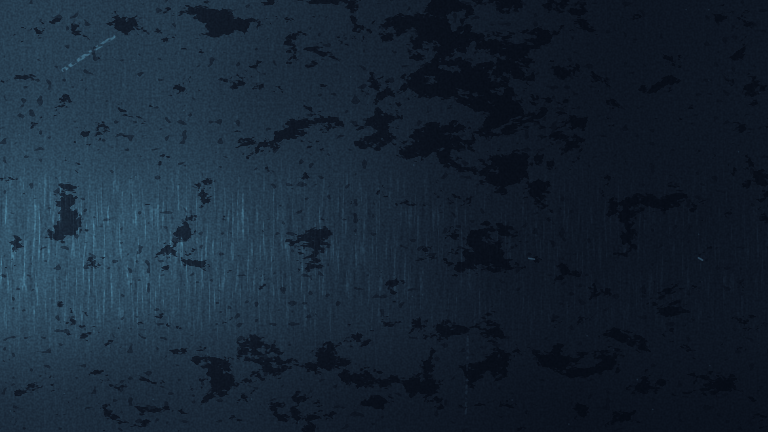
Reproduce this texture procedurally as a Shadertoy shader.

```glsl
// Worn blue metal: a cool light from the left falls off across a brushed plate.
// Rough gradient noise, thresholded by soft density pools, makes lacy corrosion;
// stretched noise makes vertical brushing, with grain, scratches and flecks on top.

#define SHADOW vec3(0.020, 0.042, 0.078)
#define LIGHT vec3(0.245, 0.405, 0.495)
#define AMBIENT 0.15
#define KEY 0.41
#define GLOW 0.27
#define STAIN_SCALE 11.0
#define STAIN_BIAS -0.33
#define STAIN_DEPTH 0.54
#define ROUGHNESS 0.70
#define BRUSH_FREQ 120.0
#define BRUSH_GAIN 0.42
#define GRAIN 0.17

float hash(vec2 p) {
    vec3 q = fract(vec3(p.xyx) * 0.1031);
    q += dot(q, q.yzx + 33.33);
    return fract((q.x + q.y) * q.z);
}

vec2 gradient(vec2 cell) {
    float a = 6.2832 * hash(cell);
    return vec2(cos(a), sin(a));
}

// Gradient noise, roughly -0.7 to 0.7
float noise(vec2 p) {
    vec2 i = floor(p), f = fract(p);
    vec2 w = f * f * f * (f * (f * 6.0 - 15.0) + 10.0);
    vec2 e = vec2(0.0, 1.0);
    float a = dot(gradient(i), f);
    float b = dot(gradient(i + e.yx), f - e.yx);
    float c = dot(gradient(i + e.xy), f - e.xy);
    float d = dot(gradient(i + e.yy), f - e.yy);
    return mix(mix(a, b, w.x), mix(c, d, w.x), w.y);
}

float fbm(vec2 p) {
    float sum = 0.0, amp = 0.55;
    for (int i = 0; i < 5; i++) {
        sum += amp * noise(p);
        p = mat2(1.6, 1.2, -1.2, 1.6) * p + 17.3;
        amp *= ROUGHNESS;
    }
    return sum;
}

// Soft elliptical pool
float pool(vec2 uv, vec2 centre, vec2 radius) {
    vec2 d = (uv - centre) / radius;
    return exp(-dot(d, d));
}

float segment(vec2 p, vec2 a, vec2 b) {
    vec2 d = b - a;
    return length(p - a - d * clamp(dot(p - a, d) / dot(d, d), 0.0, 1.0));
}

float line(float dist, float width) {
    float aa = 0.7 / iResolution.y;
    return 1.0 - smoothstep(width - aa, width + aa, dist);
}

// Where corrosion gathers
float stainDensity(vec2 uv) {
    float d = 0.44 * pool(uv, vec2(0.62, 0.87), vec2(0.14, 0.23));
    d += 0.30 * pool(uv, vec2(0.67, 0.61), vec2(0.08, 0.10));
    d += 0.30 * pool(uv, vec2(0.42, 0.70), vec2(0.11, 0.06));
    d += 0.26 * pool(uv, vec2(0.29, 0.95), vec2(0.15, 0.08));
    d += 0.34 * pool(uv, vec2(0.12, 0.70), vec2(0.04, 0.025));
    d += 0.36 * pool(uv, vec2(0.248, 0.46), vec2(0.022, 0.10));
    d += 0.40 * pool(uv, vec2(0.418, 0.44), vec2(0.020, 0.07));
    d += 0.32 * pool(uv, vec2(0.085, 0.50), vec2(0.018, 0.08));
    d += 0.30 * pool(uv, vec2(0.62, 0.42), vec2(0.07, 0.06));
    d += 0.26 * pool(uv, vec2(0.84, 0.50), vec2(0.06, 0.06));
    d += 0.27 * pool(uv, vec2(0.97, 0.80), vec2(0.05, 0.20));
    d += 0.30 * pool(uv, vec2(0.42, 0.12), vec2(0.28, 0.10));
    return d + 0.18 * pool(uv, vec2(0.85, 0.20), vec2(0.25, 0.13));
}

void mainImage(out vec4 fragColor, in vec2 fragCoord) {
    vec2 uv = fragCoord / iResolution.xy;
    vec2 p = fragCoord / iResolution.y;

    // Light from the left, fading at the foot of the plate
    float light = AMBIENT + KEY * (1.0 - smoothstep(0.05, 0.80, uv.x));
    light += GLOW * pool(uv, vec2(0.0, 0.42), vec2(0.40, 0.23));
    light *= 0.66 + 0.34 * smoothstep(0.0, 0.32, uv.y);
    light *= 1.0 + 0.15 * noise(p * 3.0 + 40.0);

    // Vertical brushing: soft grooves plus thin bright broken threads
    float band = smoothstep(0.16, 0.34, uv.y) * (1.0 - smoothstep(0.50, 0.64, uv.y));
    float groove = noise(vec2(p.x * BRUSH_FREQ, p.y * 7.0));
    float thread = smoothstep(0.08, 0.42, noise(vec2(p.x * BRUSH_FREQ * 1.4, p.y * 13.0) + 50.0));
    float broken = 0.7 + 1.3 * noise(p * vec2(170.0, 70.0));
    light += BRUSH_GAIN * light * broken * (0.6 * groove + 0.8 * thread - 0.12) * (0.25 + 0.95 * band);

    // Corrosion: ragged lace and small pits
    vec2 q = p * vec2(0.85, 1.3) * STAIN_SCALE;
    q += 0.3 * vec2(noise(q * 0.7 + 5.0), noise(q * 0.7 + 31.0));
    float stain = smoothstep(-0.03, 0.05, fbm(q) + STAIN_BIAS + stainDensity(uv));
    float pits = smoothstep(0.38, 0.48, noise(p * vec2(48.0, 62.0)) + 0.3 * noise(p * 8.0));
    light *= 1.0 - STAIN_DEPTH * max(stain, 0.7 * pits);
    light -= 0.035 * stain;

    // Fine grain
    light += GRAIN * (0.2 + light) * (noise(p * 205.0) + 0.6 * noise(p * 120.0 + 9.0));

    // Scratches and scattered flecks
    float chipped = smoothstep(-0.25, 0.2, noise(p * vec2(95.0, 120.0)));
    light += 0.42 * chipped * line(segment(p, vec2(0.147, 0.838), vec2(0.263, 0.915)), 0.0042);
    light += 0.14 * chipped * line(segment(p, vec2(1.078, 0.03), vec2(1.083, 0.22)), 0.0025);
    light += 0.45 * line(segment(p, vec2(1.224, 0.402), vec2(1.237, 0.400)), 0.0018);
    light += 0.50 * line(segment(p, vec2(1.617, 0.403), vec2(1.626, 0.398)), 0.0020);
    vec2 cell = floor(p * 30.0);
    vec2 spot = 0.2 + 0.6 * vec2(hash(cell + 3.0), hash(cell + 71.0));
    light += 0.22 * step(0.97, hash(cell)) * line(length(fract(p * 30.0) - spot) / 30.0, 0.0016);

    vec3 tone = pow(vec3(clamp(light, 0.0, 1.2)), vec3(1.0, 1.12, 1.08));
    fragColor = vec4(mix(SHADOW, LIGHT, tone), 1.0);
}
```
